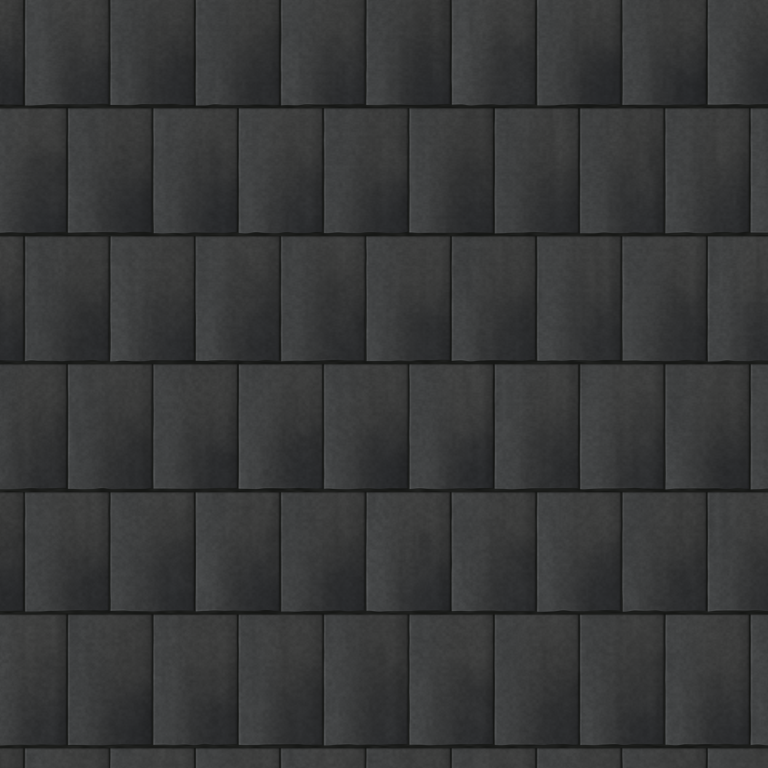
Reproduce this texture procedurally as a Shadertoy shader.

```glsl
const float COLUMNS = 9.0;
const float ROWS = 6.0;
const vec3 SLATE = vec3(0.222, 0.224, 0.222);
const vec3 SHEEN = vec3(0.268, 0.276, 0.280);
const vec3 SHADE = vec3(0.160, 0.166, 0.174);
const vec3 GAP = vec3(0.075, 0.080, 0.072);

float hash(vec2 p) {
    return fract(sin(dot(p, vec2(127.1, 311.7))) * 43758.5453);
}

float noise(vec2 p) {
    vec2 i = floor(p), f = fract(p);
    f = f * f * (3.0 - 2.0 * f);
    return mix(mix(hash(i), hash(i + vec2(1, 0)), f.x),
               mix(hash(i + vec2(0, 1)), hash(i + vec2(1, 1)), f.x), f.y);
}

float fbm(vec2 p) {
    float sum = 0.0, amp = 0.5;
    for (int i = 0; i < 4; i++) {
        sum += amp * noise(p);
        p = p * 2.03 + 17.3;
        amp *= 0.5;
    }
    return sum;
}

// Lower edge of a course, in row units; one course is laid slightly high
float courseBase(float row) {
    return row + 0.164 + (row == 1.0 ? 0.045 : 0.0);
}

// Smooth coverage of a strip next to an edge
float strip(float dist, float width, float aa) {
    return 1.0 - smoothstep(width - aa, width + aa, dist);
}

// Face of one tile: cool sheen at the left, dark patch at the lower right
vec3 tileFace(vec2 p, vec2 id) {
    float seed = hash(id);
    float cloud = fbm(p * vec2(3.0, 3.5) + seed * 61.0) - 0.47;
    float streak = noise(vec2(p.x * 11.0, p.y * 1.6) + seed * 93.0) - 0.5;

    float sheen = 1.0 - smoothstep(0.0, 0.68, p.x + 0.25 * cloud);
    sheen *= mix(0.92, 0.7, p.y);
    float low = 1.0 - smoothstep(0.05, 0.75, p.y + 0.35 * cloud);
    float right = smoothstep(0.12, 0.8, p.x + 0.2 * cloud);
    float shade = low * right * mix(0.75, 1.0, hash(id + 5.3));

    vec3 col = mix(SLATE, SHEEN, sheen);
    col = mix(col, SHADE, shade);
    col += 0.018 * smoothstep(0.45, 1.0, p.y) * smoothstep(0.1, 0.6, p.x);
    col *= 1.0 - 0.13 * smoothstep(0.82, 1.0, p.x);
    return col * (1.0 + 0.12 * cloud + 0.07 * streak + 0.04 * (seed - 0.5));
}

void mainImage(out vec4 fragColor, in vec2 fragCoord) {
    vec2 uv = fragCoord / iResolution.xy;
    float aa = 0.75 / iResolution.y;

    // Courses, with every other one shifted by half a tile
    float y = uv.y * ROWS;
    float row = floor(y - 0.164);
    if (y < courseBase(row)) row -= 1.0;
    float base = courseBase(row), top = courseBase(row + 1.0);
    float x = uv.x * COLUMNS - (mod(row, 2.0) > 0.5 ? 0.281 : 0.785);
    vec2 id = vec2(floor(x), row);
    vec2 p = vec2(fract(x), (y - base) / (top - base));

    // Distances to the tile sides in canvas units
    float left = p.x / COLUMNS, right = (1.0 - p.x) / COLUMNS;
    float below = (y - base) / ROWS, above = (top - y) / ROWS;

    // Surface with fine grain
    vec3 col = tileFace(p, id);
    col *= 1.0 + 0.11 * (noise(uv * 230.0) - 0.5) + 0.07 * (noise(uv * 480.0) - 0.5);

    // Worn bevels along the left side and lower edge
    float wear = noise(vec2(uv.x * 75.0, row * 7.0));
    col += 0.035 * strip(abs(left - 0.0027), 0.0010, aa) * (0.5 + noise(uv * 60.0));
    float chip = 0.0018 + 0.0016 * wear + 0.0010 * p.x;
    col += 0.035 * strip(abs(below - chip - 0.001), 0.0008, aa) * (1.0 - p.x) * wear;

    // Side seams, slightly uneven, with a soft shadow on the right side
    float seam = 0.0011 + 0.0006 * noise(vec2(uv.y * 60.0, id.x * 9.0));
    col *= 1.0 - 0.22 * strip(right, 0.002, 0.002);
    col = mix(col, GAP, 0.85 * strip(min(left, right + 0.0006), seam, aa));

    // Overlap gap below and shadow cast by the course above
    col *= 1.0 - 0.25 * strip(above, 0.0025, 0.002);
    vec3 gap = GAP + 0.045 * noise(uv * vec2(90.0, 400.0));
    col = mix(col, gap, 0.95 * strip(below, chip, aa));
    col = mix(col, gap, 0.95 * strip(above, 0.0017, aa));

    fragColor = vec4(clamp(col, 0.0, 1.0), 1.0);
}
```
